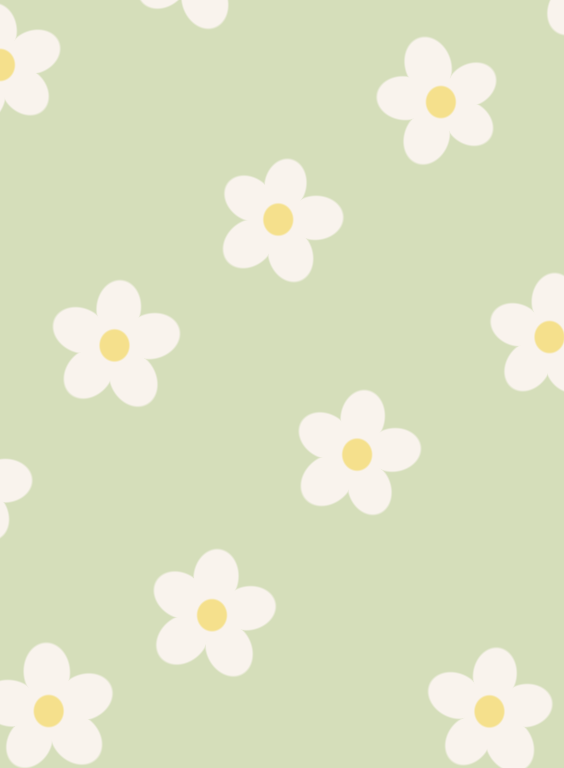
Write a WebGL 2 fragment shader that draws this pattern.

```glsl
#version 300 es
precision highp float;

// Scattered five-petal daisies on a flat sage green ground.
// Rows of a golden-ratio lattice are jittered by a hash; each flower is
// a union of ellipses with slightly varied petals and a yellow centre.

#define COLUMN_STEP 0.745
#define ROW_STEP 0.23
#define ROW_SHIFT 0.382
#define FIRST_FLOWER vec2(0.089, 0.06)
#define SCATTER 0.042
#define TILT 0.3
#define PETAL_REACH 0.066
#define PETAL_RADII vec2(0.039, 0.049)
#define HEART_RADII vec2(0.0265, 0.0285)
#define EDGE 0.0022

uniform vec2 u_resolution;
out vec4 fragColor;

const float TAU = 6.2831853;
const vec3 SAGE = vec3(0.835, 0.871, 0.731);
const vec3 CREAM = vec3(0.976, 0.953, 0.930);
const vec3 YELLOW = vec3(0.960, 0.880, 0.550);

float hash(vec2 p) {
    return fract(sin(dot(p, vec2(127.1, 311.7))) * 43758.5453);
}

// Random value in -1..1, a separate stream for each salt
float signedHash(vec2 id, float salt) {
    return 2.0 * hash(id + salt * vec2(3.7, 1.9)) - 1.0;
}

// Approximate distance to an ellipse
float ellipse(vec2 p, vec2 radii) {
    return (length(p / radii) - 1.0) * min(radii.x, radii.y);
}

float coverage(float d) {
    return 1.0 - smoothstep(-EDGE, EDGE, d);
}

// Five petals around the origin, the first one pointing about upward
float petals(vec2 p, vec2 id) {
    float tilt = TILT * signedHash(id, 3.0);
    float d = length(p) - 0.7 * PETAL_REACH;
    for (int k = 0; k < 5; k++) {
        float salt = 4.0 + float(k);
        float angle = tilt + TAU * float(k) / 5.0 + 0.09 * signedHash(id, salt);
        float size = 1.0 + 0.06 * signedHash(id, salt + 5.0);
        vec2 axis = vec2(sin(angle), cos(angle));
        vec2 local = vec2(dot(p, vec2(axis.y, -axis.x)), dot(p, axis));
        local.y -= PETAL_REACH * size;
        d = min(d, ellipse(local, PETAL_RADII * size));
    }
    return d;
}

void main() {
    vec2 p = gl_FragCoord.xy / u_resolution.x;
    vec3 color = SAGE;

    // Draw the nearest flower of each neighbouring row
    float nearestRow = floor((p.y - FIRST_FLOWER.y) / ROW_STEP + 0.5);
    for (int i = -1; i <= 1; i++) {
        float row = nearestRow + float(i);
        vec2 start = FIRST_FLOWER + vec2(COLUMN_STEP * fract(row * ROW_SHIFT), ROW_STEP * row);
        float column = floor((p.x - start.x) / COLUMN_STEP + 0.5);
        vec2 id = vec2(column, row);
        vec2 jitter = SCATTER * vec2(signedHash(id, 1.0), signedHash(id, 2.0));
        vec2 q = p - start - vec2(column * COLUMN_STEP, 0.0) - jitter;

        color = mix(color, CREAM, coverage(petals(q, id)));
        color = mix(color, YELLOW, coverage(ellipse(q, HEART_RADII)));
    }

    fragColor = vec4(color, 1.0);
}
```
